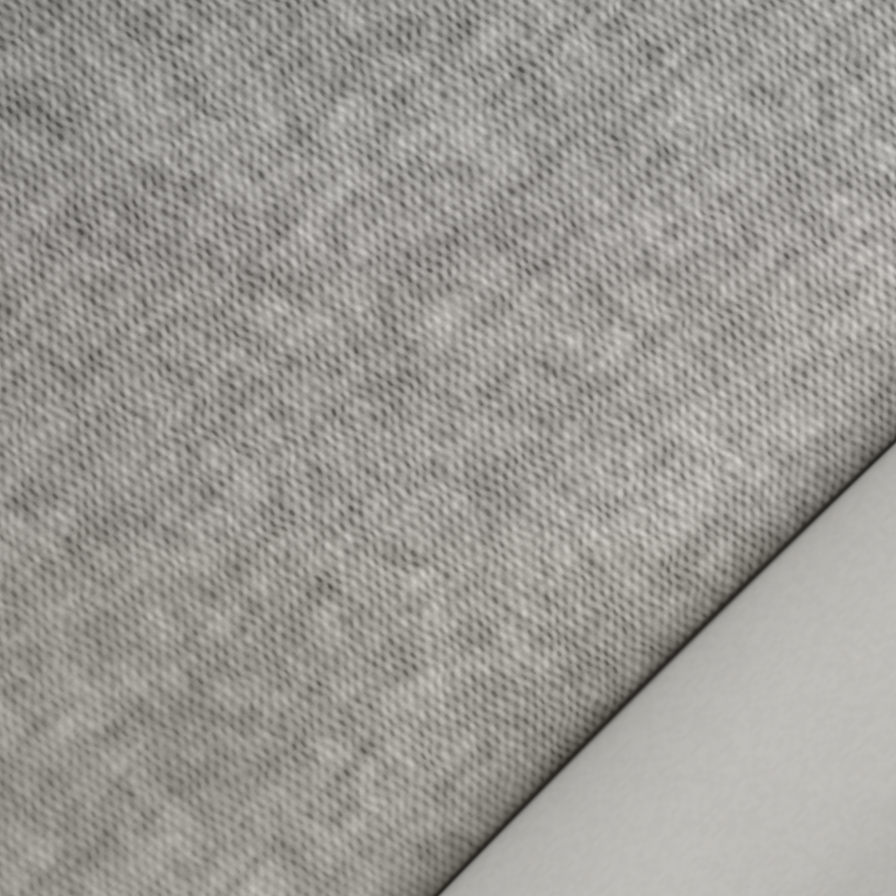
A WebGL 1 fragment shader for this texture:

```glsl
precision highp float;
// Grey woven cloth whose rolled fold crosses the lower right corner, over a smooth pale sheet.
// Two crossed waves make slanted rows of gaps, broken up by stretched value noise for slubs;
// shading follows the distance from the fold line.

uniform vec2 u_resolution;

float hash(vec2 p) {
  return fract(sin(dot(p, vec2(127.1, 311.7))) * 43758.5453);
}

float noise(vec2 p) {
  vec2 cell = floor(p);
  vec2 f = fract(p);
  f = f * f * (3.0 - 2.0 * f);
  return mix(mix(hash(cell), hash(cell + vec2(1.0, 0.0)), f.x),
             mix(hash(cell + vec2(0.0, 1.0)), hash(cell + vec2(1.0, 1.0)), f.x), f.y);
}

float fbm(vec2 p) {
  float sum = 0.0;
  float amplitude = 0.5;
  for (int i = 0; i < 4; i++) {
    sum += amplitude * (noise(p) - 0.5);
    p = p * 2.03 + 17.3;
    amplitude *= 0.55;
  }
  return sum;
}

// Cloth colour; fold.x runs along the fold, fold.y is the distance above it.
vec3 cloth(vec2 uv, vec2 fold) {
  // Threads crowd together as the surface rolls away.
  vec2 thread = vec2(fold.x, fold.y - 0.025 * exp(-max(fold.y, 0.0) / 0.05));
  vec2 wobble = vec2(noise(fold * 45.0), noise(fold * 45.0 + 51.0)) - 0.5;
  thread += wobble * 0.006;

  // Rows falling to the right, cut by a steeper set into short slanted gaps.
  float rows = cos(6.2832 * dot(thread, vec2(93.0, 16.0)));
  float cuts = cos(6.2832 * dot(thread, vec2(70.0, -58.0)));
  float weave = 0.55 * rows + 0.45 * cuts;
  float gap = smoothstep(-0.05, 1.0, weave);
  float crest = smoothstep(0.0, 0.9, -weave);

  // Slubs and darker yarns in both thread directions.
  float slubAlong = fbm(fold * vec2(13.0, 65.0));
  float slubAcross = fbm(fold * vec2(85.0, 24.0) + 33.0);
  float mottling = fbm(fold * vec2(50.0, 42.0) + 71.0);
  float fibre = noise(fold * vec2(190.0, 105.0)) - 0.5;
  float cloud = fbm(uv * 5.0 + 9.0);
  float yarn = 0.13 * slubAlong + 0.11 * slubAcross + 0.12 * mottling;

  // Focus softens toward the lower left.
  float focus = mix(0.5, 1.0, smoothstep(0.1, 0.75, uv.y + 0.6 * uv.x));
  float gapDepth = clamp(0.125 - 0.9 * yarn + 0.06 * fibre, 0.04, 0.26);

  float light = 0.578 + 0.06 * uv.x;
  light -= 0.035 * smoothstep(0.3, 1.0, uv.y - uv.x);
  light -= 0.015 * smoothstep(0.5, 0.0, uv.y);
  light += 0.025 * exp(-pow((fold.y - 0.14) / 0.06, 2.0));
  light += yarn + 0.06 * cloud;
  light += focus * (0.075 * crest - gapDepth * gap + 0.10 * fibre);

  // Shade on the rolled edge.
  float roll = max(fold.y, 0.0);
  light *= 1.0 - 0.36 * exp(-roll / 0.032) - 0.30 * exp(-roll / 0.008);

  float warmth = mix(1.2, 0.7, smoothstep(0.0, 1.0, uv.y));
  return light + vec3(0.014, 0.003, -0.018) * warmth;
}

// Smooth sheet under the cloth, shaded close to the fold.
vec3 sheet(vec2 uv, vec2 fold) {
  float below = max(-fold.y, 0.0);
  float grain = noise(fold * vec2(150.0, 220.0)) - 0.5;
  float light = 0.70 + 0.035 * smoothstep(0.0, 0.15, below);
  light += 0.022 * grain + 0.02 * fbm(uv * 5.0);
  light -= 0.035 * smoothstep(0.24, 0.36, below);
  light *= 1.0 - 0.10 * exp(-below / 0.02) - 0.28 * exp(-below / 0.003);
  return light + vec3(0.010, 0.002, -0.016);
}

void main() {
  vec2 uv = gl_FragCoord.xy / u_resolution;

  // Fold frame with a slight bow at mid length.
  vec2 start = uv - vec2(0.488, 0.0);
  vec2 fold = vec2(dot(start, vec2(0.710, 0.704)), dot(start, vec2(-0.704, 0.710)));
  float span = clamp(fold.x / 0.72, 0.0, 1.0);
  fold.y -= 0.016 * span * (1.0 - span);

  float edge = 0.0008 + 0.8 / u_resolution.y;
  vec3 color = mix(sheet(uv, fold), cloth(uv, fold), smoothstep(-edge, edge, fold.y));

  // Dark contact line, a little heavier in the middle.
  float width = 0.0025 + 0.004 * span * (1.0 - span);
  float contact = exp(-pow((fold.y - 0.001) / width, 2.0));
  color = mix(color, vec3(0.14, 0.135, 0.12), 0.8 * contact);

  gl_FragColor = vec4(clamp(color, 0.0, 1.0), 1.0);
}
```
